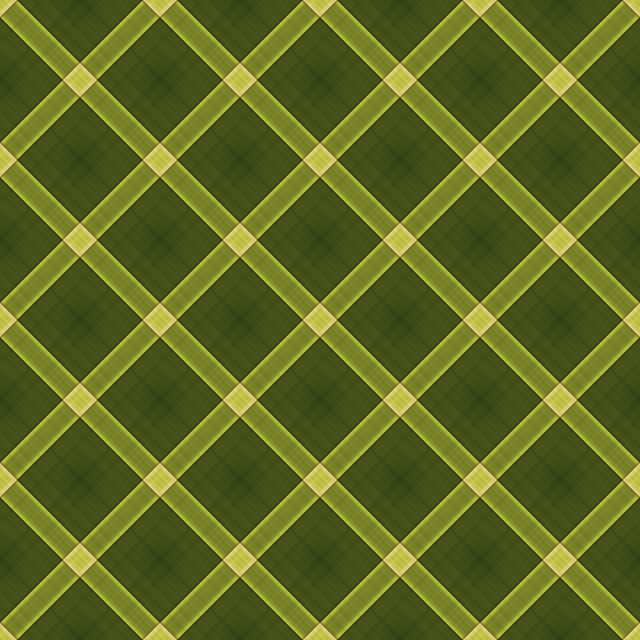
This pattern is drawn by a WebGL 2 fragment shader. Its source:

```glsl
#version 300 es
precision highp float;

uniform vec2 u_resolution;
out vec4 fragColor;

const float REPEATS = 4.0;
const float BAND_HALF = 0.108;
const float EDGE_CENTER = 0.088;
const float LINE_CENTER = 0.113;
const float LINE_HALF = 0.006;

const vec3 GROUND = vec3(0.265, 0.318, 0.100);
const vec3 GROUND_DEEP = vec3(0.215, 0.275, 0.080);
const vec3 BAND = vec3(0.470, 0.500, 0.155);
const vec3 BAND_EDGE = vec3(0.675, 0.740, 0.225);
const vec3 CROSS = vec3(0.745, 0.740, 0.260);
const vec3 CROSS_EDGE = vec3(0.850, 0.820, 0.480);
const vec3 LINE_DARK = vec3(0.190, 0.160, 0.050);
const vec3 LINE_RED = vec3(0.460, 0.280, 0.080);

float hashGradient(float cell, float seed) {
    return fract(sin(cell * 12.9898 + seed * 78.233) * 4375.85) * 2.0 - 1.0;
}

// One-dimensional gradient noise, wrapping after a whole number of cells
float wrappedNoise(float t, float period, float seed) {
    float cell = floor(t);
    float f = t - cell;
    float left = hashGradient(mod(cell, period), seed) * f;
    float right = hashGradient(mod(cell + 1.0, period), seed) * (f - 1.0);
    return mix(left, right, f * f * (3.0 - 2.0 * f));
}

// Coverage of a strip of given half width
float strip(float dist, float halfWidth, float blur) {
    return 1.0 - smoothstep(halfWidth - blur, halfWidth + blur, dist);
}

// Bright rim: soft on the inner side, crisp towards the border
float rim(float dist, float center) {
    float inner = smoothstep(center - 0.040, center - 0.006, dist);
    return inner * (0.45 + 0.55 * smoothstep(center - 0.014, center, dist));
}

// Fine yarns running along one direction
float threads(float t, float seed) {
    float fine = wrappedNoise(t * 44.0, 44.0, seed);
    float broad = wrappedNoise(t * 17.0, 17.0, seed + 3.0);
    return fine * 0.12 + broad * 0.09;
}

// Distance from the nearest band axis, 0 to 0.5
float axisDistance(float t) {
    return abs(fract(t + 0.5) - 0.5);
}

void main() {
    vec2 uv = gl_FragCoord.xy / u_resolution;
    vec2 diagonal = REPEATS * vec2(uv.x + uv.y, uv.x - uv.y);
    vec2 dist = vec2(axisDistance(diagonal.x), axisDistance(diagonal.y));
    float blur = 0.75 * REPEATS / min(u_resolution.x, u_resolution.y);

    vec2 band = vec2(strip(dist.x, BAND_HALF, blur), strip(dist.y, BAND_HALF, blur));
    vec2 edge = vec2(rim(dist.x, EDGE_CENTER), rim(dist.y, EDGE_CENTER));
    vec2 offset = abs(dist - LINE_CENTER);
    vec2 line = vec2(strip(offset.x, LINE_HALF, blur), strip(offset.y, LINE_HALF, blur));

    // Ground, deeper towards the middle of each diamond
    float depth = smoothstep(0.20, 0.50, dist.x) * smoothstep(0.20, 0.50, dist.y);
    vec3 color = mix(GROUND, GROUND_DEEP, depth);
    vec2 middle = exp(-pow((0.5 - dist) / 0.018, vec2(2.0)));
    color *= 1.0 - 0.07 * (middle.x + middle.y);

    // Bands and their lighter crossings
    color = mix(color, mix(BAND, BAND_EDGE, edge.x), band.x);
    color = mix(color, mix(BAND, BAND_EDGE, edge.y), band.y * (1.0 - band.x));
    vec3 crossing = mix(CROSS, CROSS_EDGE, max(edge.x, edge.y));
    color = mix(color, crossing, band.x * band.y);

    // Border lines, redder where they run over the other band
    color = mix(color, mix(LINE_DARK, LINE_RED, band.y), line.x * mix(0.85, 0.60, band.y));
    color = mix(color, mix(LINE_DARK, LINE_RED, band.x), line.y * mix(0.85, 0.60, band.x));

    // Woven yarns in both directions
    color *= 1.0 + threads(diagonal.x, 1.0) + threads(diagonal.y, 7.0);

    fragColor = vec4(clamp(color, 0.0, 1.0), 1.0);
}
```
